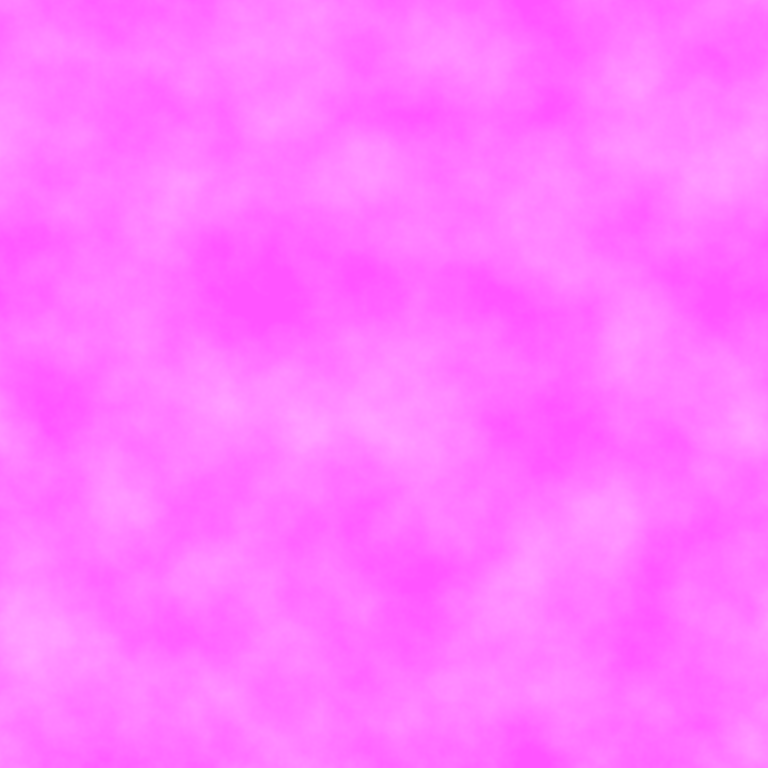
This texture is drawn by a three.js fragment shader. Its source:

```glsl
// Soft magenta clouds: seamlessly tiling fractal gradient noise.

varying vec2 vUv;

const int OCTAVES = 6;
const float BASE_PERIOD = 6.0;   // whole cells across the tile
const float GAIN = 0.56;         // amplitude ratio between octaves
const float MEAN_GREEN = 0.463;
const float CONTRAST = 0.203;
const float TAU = 6.2831853;

// Hash of a cell and a seed to 0..1
float hash(vec2 cell, float seed) {
  vec3 p = fract(vec3(cell.xyx + seed) * vec3(0.1031, 0.1030, 0.0973));
  p += dot(p, p.yzx + 33.33);
  return fract((p.x + p.y) * p.z);
}

// Unit gradient at a lattice point, wrapped to the period
vec2 gradient(vec2 cell, float period, float seed) {
  vec2 wrapped = floor(mod(cell + 0.5, period));
  float angle = TAU * hash(wrapped, seed);
  return vec2(cos(angle), sin(angle));
}

// Contribution of one cell corner
float corner(vec2 cell, vec2 local, vec2 offset, float period, float seed) {
  return dot(gradient(cell + offset, period, seed), local - offset);
}

// Periodic gradient noise with quintic interpolation
float gradientNoise(vec2 p, float period, float seed) {
  vec2 cell = floor(p);
  vec2 f = p - cell;
  vec2 blend = f * f * f * (f * (f * 6.0 - 15.0) + 10.0);
  float bottom = mix(corner(cell, f, vec2(0.0, 0.0), period, seed),
                     corner(cell, f, vec2(1.0, 0.0), period, seed), blend.x);
  float top = mix(corner(cell, f, vec2(0.0, 1.0), period, seed),
                  corner(cell, f, vec2(1.0, 1.0), period, seed), blend.x);
  return mix(bottom, top, blend.y);
}

// Sum of octaves, each shifted so that the lattices do not line up
float fractalNoise(vec2 uv, float basePeriod, float gain) {
  float total = 0.0;
  float amplitude = 1.0;
  float period = basePeriod;
  for (int i = 0; i < OCTAVES; i++) {
    float octave = float(i);
    vec2 shift = vec2(0.37, 0.71) * (octave + 1.0);
    total += amplitude * gradientNoise(uv * period + shift, period, 17.0 + octave * 31.0);
    amplitude *= gain;
    period *= 2.0;
  }
  return total;
}

// Only green varies between deep and pale magenta
vec3 magenta(float cloud) {
  float green = clamp(MEAN_GREEN + CONTRAST * cloud, 0.33, 0.63);
  return vec3(1.0, green, 1.0);
}

void main() {
  float cloud = fractalNoise(vUv, BASE_PERIOD, GAIN);
  gl_FragColor = vec4(magenta(cloud), 1.0);
}
```
